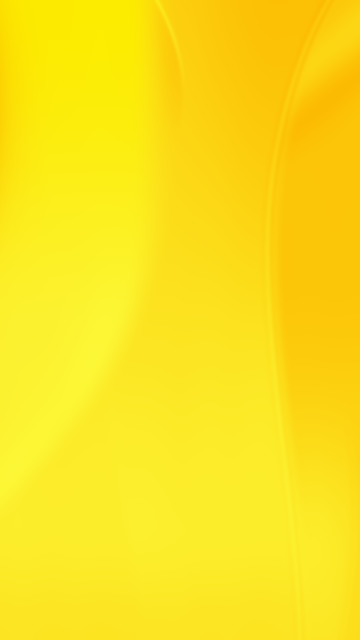
Give the GLSL for this background, as a Shadertoy shader.

```glsl
float ridge(float d, float width) {
    return exp(-d * d / (width * width));
}

vec2 gradientAt(vec2 cell) {
    float angle = 6.2832 * fract(sin(dot(cell, vec2(127.1, 311.7))) * 43758.5);
    return vec2(cos(angle), sin(angle));
}

float gradientNoise(vec2 p) {
    vec2 i = floor(p), f = fract(p);
    vec2 w = f * f * f * (f * (f * 6.0 - 15.0) + 10.0);
    vec2 e = vec2(0.0, 1.0);
    float low = mix(dot(gradientAt(i), f), dot(gradientAt(i + e.yx), f - e.yx), w.x);
    float high = mix(dot(gradientAt(i + e), f - e), dot(gradientAt(i + 1.0), f - 1.0), w.x);
    return mix(low, high, w.y);
}

// Horizontal positions of the cloth edges, by depth below the top
float foldEdge(float depth) {
    return 0.70 + 0.13 * smoothstep(0.25, 1.05, depth) + 0.21 * exp(-5.0 * depth);
}

float sheetEdge(float depth) {
    return 0.43 - 1.87 * pow(max(depth - 0.3, 0.0), 2.1);
}

float lipEdge(float depth) {
    float k = 1.0 - depth / 0.15;
    return 0.51 - 0.075 * k * k;
}

// Tone is the warmth of the yellow, from amber to lemon
float backdropTone(vec2 p) {
    float tone = mix(0.775, 0.93, smoothstep(-0.1, 0.82, p.y));
    tone -= 0.035 * smoothstep(0.82, 1.0, p.y);
    float upper = 1.0 - smoothstep(0.1, 0.65, p.y);
    return tone + upper * mix(0.025, -0.03, smoothstep(0.48, 0.76, p.x));
}

float panelTone(vec2 p) {
    float tone = mix(0.775, 0.89, smoothstep(0.42, 0.88, p.y));
    float slant = p.y - 0.45 * (1.0 - p.x);
    tone += 0.065 * ridge(slant - 0.04, 0.045);
    tone -= 0.045 * ridge(slant - 0.115, 0.04);
    tone += 0.035 * ridge(length((p - vec2(0.87, 0.85)) * vec2(1.0, 0.65)), 0.10);
    // Rim near the right border
    float rim = p.x - 0.977 + (p.y - 0.8) * (p.y - 0.8);
    float fade = smoothstep(0.6, 0.75, p.y);
    tone -= 0.025 * fade * smoothstep(-0.015, 0.015, rim);
    return tone + 0.012 * fade * ridge(rim - 0.012, 0.008);
}

float sheetTone(vec2 p, float inset) {
    float tone = mix(0.925, 0.945, smoothstep(0.0, 0.5, p.y));
    tone -= 0.11 * exp(-p.x / 0.055) * ridge(p.y - 0.17, 0.18);
    return tone + 0.02 * ridge(inset - 0.07, 0.09) * smoothstep(0.3, 0.6, p.y);
}

vec3 yellow(float tone, float purity) {
    float k = clamp((tone - 0.73) / 0.21, 0.0, 1.2);
    return vec3(0.99, tone, mix(0.01, 0.18, pow(k, 1.4)) * (1.0 - purity));
}

void mainImage(out vec4 fragColor, in vec2 fragCoord) {
    vec2 p = fragCoord / iResolution.xy;
    p.y = 1.0 - p.y;
    float tone = backdropTone(p);

    // Faint seam in the lower left
    float seam = p.x - 0.29 - 0.1 * smoothstep(0.58, 1.0, p.y);
    tone += 0.007 * smoothstep(-0.02, 0.02, seam) * ridge(seam, 0.12) * smoothstep(0.55, 0.7, p.y);

    // Right panel and the double crease along it
    float fold = p.x - foldEdge(p.y);
    tone = mix(tone, panelTone(p), smoothstep(-0.01, 0.05, fold));
    float crease = mix(0.03, 0.015, smoothstep(0.1, 0.8, p.y));
    tone += crease * (ridge(fold - 0.003, 0.007) - 0.6 * ridge(fold + 0.009, 0.008));
    tone += crease * (0.5 * ridge(fold - 0.025, 0.012) - 0.7 * ridge(fold - 0.014, 0.006));

    // Shaded lip at the top of the left sheet
    float lip = p.x - lipEdge(p.y);
    float lipFade = 1.0 - smoothstep(0.08, 0.25, p.y);
    tone -= 0.04 * lipFade * ridge(lip + 0.03, 0.06) * smoothstep(0.005, -0.01, lip);

    // Soft left sheet
    float inset = sheetEdge(p.y) - p.x;
    float softness = mix(0.075, 0.045, smoothstep(0.1, 0.6, p.y));
    float sheet = smoothstep(-softness, softness, inset);
    tone = mix(tone, sheetTone(p, inset), sheet);
    tone += 0.065 * ridge(lip, 0.007) * (1.0 - smoothstep(0.04, 0.16, p.y));

    // Silky variation
    tone += 0.006 * gradientNoise(p * vec2(9.0, 3.0) + 4.0);
    float purity = sheet * (1.0 - smoothstep(0.0, 0.55, p.y));
    fragColor = vec4(yellow(tone, purity), 1.0);
}
```
